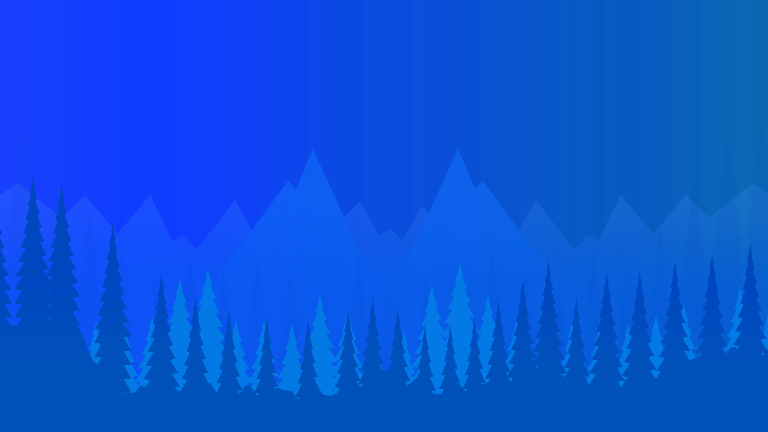
A Shadertoy shader for this background:

```glsl
const vec2 CANVAS = vec2(16.0, 9.0);
const float PI = 3.14159265;
const vec3 GROUND = vec3(0.003, 0.318, 0.735);
const vec3 DARK_PINE = vec3(0.0, 0.28, 0.75);
const vec3 BRIGHT_PINE = vec3(0.01, 0.475, 0.90);
const vec3 FAR_PINE = vec3(0.01, 0.27, 0.80);
const vec3 HAZE_LEFT = vec3(0.05, 0.325, 0.99);
const vec3 HAZE_RIGHT = vec3(0.02, 0.375, 0.84);

float hash(float n) {
    n = fract(n * 0.1031);
    n *= n + 33.33;
    n *= n + n;
    return fract(n);
}

float bump(float x, float center, float width) {
    float t = (x - center) / width;
    return exp(-t * t);
}

float fill(float d, float px) {
    return clamp(0.5 + d / px, 0.0, 1.0);
}

float zigzag(float x) {
    return abs(2.0 * fract(x) - 1.0);
}

// Height of one mountain with separate slopes on each side
float peak(float x, vec2 apex, float riseL, float riseR) {
    return apex.y - max((apex.x - x) * riseL, (x - apex.x) * riseR);
}

// Pine with staggered sawtooth branches, widening downward
float pine(vec2 p, vec2 apex, float slope, float maxWidth, float px) {
    float depth = apex.y - p.y;
    float tier = 0.29;
    float f = fract(depth / tier + 0.45 * step(apex.x, p.x) + apex.x);
    float jag = f * (1.0 - smoothstep(1.0 - px / tier, 1.0, f));
    float halfWidth = min(depth * slope, maxWidth) * (0.65 + 0.45 * jag);
    return fill(halfWidth - abs(p.x - apex.x), px);
}

vec3 sky(float x) {
    vec3 c = mix(vec3(0.10, 0.25, 1.0), vec3(0.06, 0.24, 1.0), smoothstep(0.0, 3.0, x));
    c = mix(c, vec3(0.045, 0.30, 0.87), smoothstep(3.5, 8.5, x));
    c = mix(c, vec3(0.03, 0.355, 0.76), smoothstep(8.0, 13.0, x));
    c = mix(c, vec3(0.04, 0.41, 0.70), smoothstep(13.0, 16.0, x));
    return c + 0.006 * (hash(floor(x * 5.0) + 7.0) - 0.5);
}

// Mirrored outer ranges and the small central summits
float backRidge(float x, float m) {
    float h = peak(m, vec2(3.135, 4.83), 1.76, 1.29);
    h = max(h, peak(m, vec2(4.24, 4.10), 0.93, 0.7));
    h = max(h, peak(m, vec2(4.90, 4.94), 2.1, 1.2));
    h = max(h, peak(m, vec2(6.26, 4.94), 1.2, 1.0));
    h = max(h, peak(m, vec2(7.66, 5.19), 0.8, 0.67));
    h = max(h, peak(x, vec2(7.50, 4.81), 1.0, 1.8));
    h = max(h, peak(x, vec2(8.15, 4.23), 0.5, 1.1));
    return max(h, peak(x, vec2(8.79, 4.71), 1.75, 1.1));
}

float frontRidge(float m) {
    return max(peak(m, vec2(1.51, 5.90), 2.2, 2.35), peak(m, vec2(2.03, 5.23), 1.0, 1.36));
}

float farPines(vec2 p, float px) {
    float cover = 0.0;
    for (int i = 0; i < 23; i++) {
        float x = 0.46 + 0.7 * float(i);
        float top = 3.5 + 3.4 * bump(x, 0.0, 2.2) + 2.8 * bump(x, 16.0, 2.2);
        top += 1.0 * (hash(float(i) + 40.0) - 0.5);
        cover = max(cover, pine(p, vec2(x, top), 0.13, 0.33, px));
    }
    return cover;
}

float brightPines(vec2 p, float px) {
    float cover = 0.0;
    for (int i = 0; i < 28; i++) {
        float x = 0.25 + 0.5833 * float(i);
        float top = 2.3 + 1.25 * bump(x, 4.05, 0.6) + 0.75 * bump(x, 6.9, 0.5);
        top += 1.25 * bump(x, 9.5, 0.75) + 0.7 * bump(x, 15.2, 0.9) - 0.6 * bump(x, 8.1, 0.6);
        top += 0.3 * (hash(float(i) + 11.0) - 0.5);
        cover = max(cover, pine(p, vec2(x, top), 0.25, 0.40, px));
    }
    return cover;
}

// Row with spacing that stretches and tightens across the canvas
float darkPines(vec2 p, float px) {
    float cover = 0.0;
    for (int i = -1; i < 24; i++) {
        float t = float(i) / 22.0;
        float warp = 0.54 * sin(PI * t) + 0.46 * sin(2.0 * PI * t) - 0.15 * sin(3.0 * PI * t);
        warp += 0.24 * bump(t, 0.15, 0.035) + 0.25 * bump(t, 0.36, 0.05) - 0.23 * bump(t, 0.045, 0.02);
        float x = 0.69 + 14.94 * t + warp;
        float top = 2.35 + 3.1 * bump(x, 0.6, 2.5) + 1.1 * smoothstep(9.9, 11.2, x);
        top += 0.4 * smoothstep(13.0, 15.0, x) - 0.7 * bump(x, 12.08, 0.3);
        top += 0.45 * bump(x, 7.8, 0.7) - 0.4 * bump(x, 9.1, 0.4);
        top += 0.25 * (hash(float(i) + 23.0) - 0.5);
        cover = max(cover, pine(p, vec2(x, top), 0.16, 0.36, px));
    }
    return cover;
}

float groundHeight(float x) {
    float h = 0.62 + 1.5 * (1.0 - smoothstep(1.4, 2.5, x)) + 0.8 * smoothstep(12.3, 15.2, x);
    h += 0.4 * bump(x, 8.1, 0.6) + 0.35 * bump(x, 11.0, 0.9);
    return h + 0.28 * zigzag(x * 1.37) + 0.14 * zigzag(x * 2.3);
}

void mainImage(out vec4 fragColor, in vec2 fragCoord) {
    vec2 p = fragCoord / iResolution.xy * CANVAS;
    float px = CANVAS.y / iResolution.y;
    float m = abs(p.x - 8.03);
    vec3 air = sky(p.x);

    // Mountains and low haze
    float fade = smoothstep(2.5, 5.0, p.y);
    vec3 color = mix(air, vec3(0.25, 0.55, 1.0), (0.12 + 0.10 * fade) * fill(backRidge(p.x, m) - p.y, px));
    vec3 slope = mix(air, vec3(0.06, 0.43, 0.98), 0.58);
    color = mix(color, slope, fill((frontRidge(m) - p.y) * 0.5, px));
    vec3 haze = mix(HAZE_LEFT, HAZE_RIGHT, p.x / CANVAS.x);
    float belowRidge = fill(max(backRidge(p.x, m), frontRidge(m)) - p.y, px);
    color = mix(color, haze, 0.85 * belowRidge * (1.0 - smoothstep(2.6, 4.9, p.y)));

    // Forest from far to near
    color = mix(color, FAR_PINE, 0.13 * farPines(p, px));
    color = mix(color, BRIGHT_PINE, brightPines(p, px));
    vec3 nearColor = mix(GROUND, DARK_PINE, smoothstep(1.2, 3.2, p.y));
    float nearCover = max(darkPines(p, px), fill(groundHeight(p.x) - p.y, px));
    color = mix(color, nearColor, nearCover);
    fragColor = vec4(color, 1.0);
}
```
